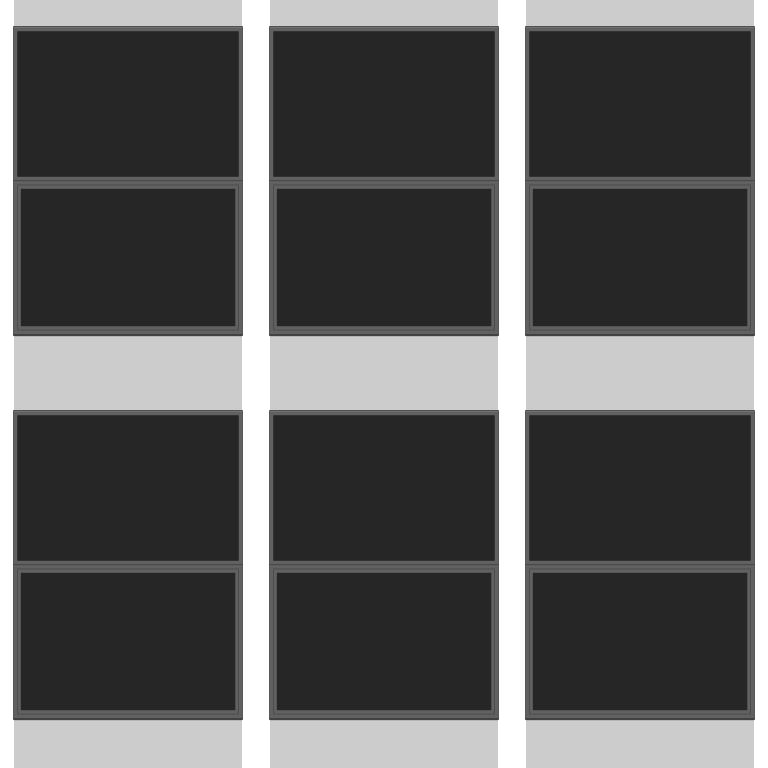
A WebGL 1 fragment shader for this pattern:

```glsl
precision highp float;
// Two-pane sash windows on pale vertical wall strips, three across and two down.
// Each cell is 256 by 384 units, measured from its top left corner; every part
// is a rectangle with exact pixel coverage, so thin lines stay smooth.

uniform vec2 u_resolution;

// Share of the pixel at p, of size px, that the rectangle lo..hi covers
float box(vec2 p, vec2 px, vec2 lo, vec2 hi) {
  vec2 overlap = min(hi, p + 0.5 * px) - max(lo, p - 0.5 * px);
  vec2 share = clamp(overlap / px, 0.0, 1.0);
  return share.x * share.y;
}

// Line of the given width just inside the rectangle lo..hi
float outline(vec2 p, vec2 px, vec2 lo, vec2 hi, float width) {
  return box(p, px, lo, hi) - box(p, px, lo + width, hi - width);
}

void main() {
  vec2 uv = gl_FragCoord.xy / u_resolution;
  vec2 cell = fract(uv * vec2(3.0, 2.0));
  vec2 p = vec2(cell.x, 1.0 - cell.y) * vec2(256.0, 384.0);
  vec2 px = 768.0 / u_resolution;

  // Wall strip, running unbroken from cell to cell
  float shade = mix(1.0, 0.80, box(p, px, vec2(14.0, -9.0), vec2(242.0, 393.0)));

  // Frame, with a thin shadow on the wall below it
  vec2 frameLo = vec2(13.3, 26.3);
  vec2 frameHi = vec2(242.7, 335.6);
  shade = mix(shade, 0.65, box(p, px, vec2(14.0, 335.6), vec2(242.0, 336.6)));
  shade = mix(shade, 0.38, box(p, px, frameLo, frameHi));
  shade = mix(shade, 0.48, box(p, px, vec2(14.0, 27.0), vec2(242.0, 27.6)));
  shade = mix(shade, 0.24, outline(p, px, frameLo, frameHi, 0.7));

  // Dark sill, divider and the step around the lower sash
  shade = mix(shade, 0.20, box(p, px, vec2(13.3, 334.3), frameHi));
  shade = mix(shade, 0.25, box(p, px, vec2(13.3, 180.3), vec2(242.7, 181.1)));
  shade = mix(shade, 0.26, outline(p, px, vec2(17.3, 184.6), vec2(238.7, 330.4), 0.7));

  // Upper and lower glass
  shade = mix(shade, 0.15, box(p, px, vec2(17.2, 31.2), vec2(238.8, 176.8)));
  shade = mix(shade, 0.15, box(p, px, vec2(20.8, 188.8), vec2(235.3, 326.2)));

  gl_FragColor = vec4(vec3(shade), 1.0);
}
```
